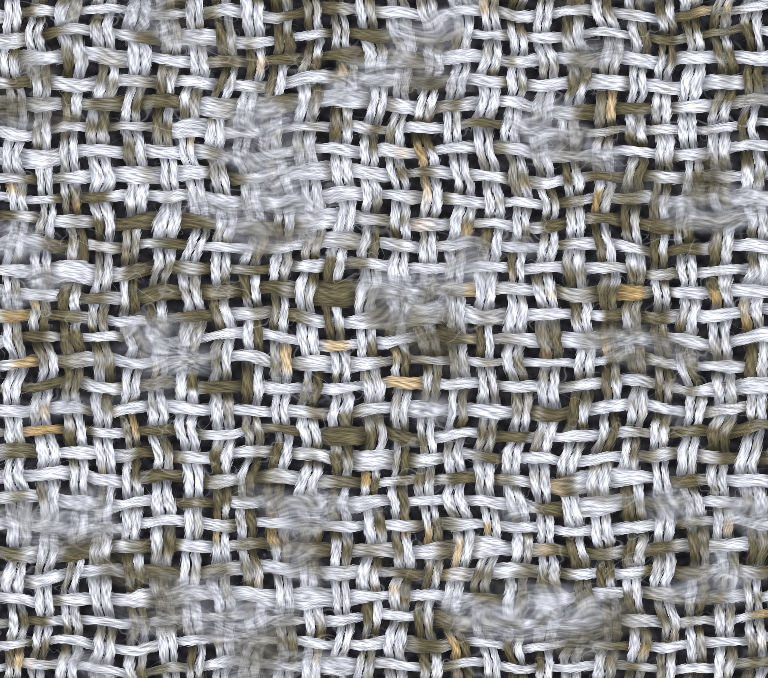
A Shadertoy shader for this texture:

```glsl
const vec2 THREADS = vec2(26.0, 29.0); // warp columns, weft rows
const vec3 PALE = vec3(0.87, 0.88, 0.925);
const vec3 OLIVE = vec3(0.41, 0.385, 0.30);
const vec3 TAN = vec3(0.78, 0.66, 0.46);
const vec3 GAP = vec3(0.13, 0.13, 0.145);
const float PI = 3.14159;

float hash(float n) {
    return fract(sin(n * 91.345) * 4375.85);
}

vec2 gradient(vec2 cell) {
    float a = 2.0 * PI * fract(sin(dot(cell, vec2(127.1, 311.7))) * 4375.85);
    return vec2(cos(a), sin(a));
}

// Gradient noise, roughly -0.7 to 0.7
float noise(vec2 p) {
    vec2 i = floor(p), f = p - i;
    vec2 u = f * f * f * (f * (f * 6.0 - 15.0) + 10.0);
    float a = dot(gradient(i), f);
    float b = dot(gradient(i + vec2(1, 0)), f - vec2(1, 0));
    float c = dot(gradient(i + vec2(0, 1)), f - vec2(0, 1));
    float d = dot(gradient(i + vec2(1, 1)), f - vec2(1, 1));
    return mix(mix(a, b, u.x), mix(c, d, u.x), u.y);
}

vec2 noise2(vec2 p) {
    return vec2(noise(p), noise(p + vec2(37.2, 11.8)));
}

float fbm(vec2 p) {
    float sum = 0.0, gain = 1.0;
    for (int i = 0; i < 3; i++) {
        sum += gain * noise(p);
        p = p * 2.1 + 17.3;
        gain *= 0.55;
    }
    return sum;
}

// Dyed yarn: pale, with olive stretches and a rare tan one
vec3 yarnColour(float along, float id, float stain) {
    float seed = hash(id) * 90.0;
    float n = noise(vec2(along * 0.45, seed)) + 0.5 * noise(vec2(along * 1.3, seed + 40.0));
    vec3 c = mix(PALE, OLIVE, smoothstep(-0.1, 0.4, n + stain + 0.25 * (hash(id + 5.0) - 0.5)));
    return mix(c, TAN, 0.75 * smoothstep(0.36, 0.5, noise(vec2(along * 0.4, seed + 70.0))));
}

// One rounded strand with twisted fibres; alpha is its coverage
vec4 strand(float d, float halfWidth, float along, float id, float height, float stain, float px) {
    float r = clamp(d / halfWidth, -1.0, 1.0);
    float roundness = sqrt(1.0 - 0.8 * r * r);
    float fibre = noise(vec2(d * 11.0 + along * 2.5, along * 1.6 + id * 7.37));
    float fine = noise(vec2(d * 21.0 - along * 3.0, along * 3.1 + id * 3.71));
    float light = mix(0.56, 1.06, smoothstep(-1.0, 0.7, height)) * mix(0.55, 1.0, roundness);
    light *= 1.0 + 0.45 * fibre + 0.35 * fine;
    float edge = halfWidth + 0.07 * fine;
    return vec4(yarnColour(along, id, stain) * light, clamp((edge - abs(d)) / px + 0.5, 0.0, 1.0));
}

// Two parallel strands per column
vec4 warpYarn(vec2 p, float height, float stain, float px) {
    float column = floor(p.x);
    float seed = hash(column + 3.0) * 60.0;
    float x = p.x - column - 0.5 + 0.22 * noise(vec2(p.y * 0.6, seed));
    float side = x < 0.0 ? -1.0 : 1.0;
    float width = 0.165 + 0.06 * noise(vec2(p.y * 0.5, seed + 20.0));
    return strand(x - side * 0.175, width, p.y, column * 2.0 + side * 0.5, height, stain, px);
}

// One uneven strand per row, with thick slubs
vec4 weftYarn(vec2 p, float height, float stain, float px) {
    float row = floor(p.y);
    float seed = hash(row + 50.0) * 60.0;
    float y = p.y - row - 0.5 + 0.28 * noise(vec2(p.x * 0.6, seed));
    float slub = smoothstep(0.1, 0.5, noise(vec2(p.x * 0.22, seed + 30.0)));
    float width = 0.2 + 0.09 * hash(row + 9.0) + 0.18 * slub + 0.06 * noise(vec2(p.x, seed));
    return strand(y, min(width, 0.46), p.x, row + 200.0, height, stain, px);
}

vec3 over(vec3 base, vec4 layer) {
    return mix(base, layer.rgb, layer.a);
}

// Curly stray hair along the zero line of a noise field
float hair(vec2 p, float px) {
    float line = abs(noise(p + 0.6 * noise2(p * 1.7)));
    return (1.0 - smoothstep(0.0, 0.03 + px, line)) * smoothstep(0.0, 0.3, noise(p * 0.5 + 8.0));
}

void mainImage(out vec4 fragColor, in vec2 fragCoord) {
    float px = THREADS.y / iResolution.y;
    vec2 p = fragCoord / iResolution.xy * THREADS;
    vec2 q = p + 0.55 * noise2(p * 0.28) + 0.12 * noise2(p * 1.1 + 5.0);
    float stain = 0.35 * noise(p * 0.16 + 21.0) + 0.2 * noise(p * 0.5);

    // Plain weave: heights alternate at every crossing
    vec2 parity = 1.0 - 2.0 * mod(floor(q), 2.0);
    float warpHeight = parity.x * sin(PI * q.y);
    float weftHeight = 0.12 - parity.y * sin(PI * q.x);
    vec4 warp = warpYarn(q, warpHeight, stain, px);
    vec4 weft = weftYarn(q, weftHeight, stain, px);
    float weftOnTop = clamp((weftHeight - warpHeight) / 0.25 + 0.5, 0.0, 1.0);
    vec3 gap = GAP * (1.0 + 0.8 * noise(p * 3.0));
    vec3 colour = mix(over(over(gap, weft), warp), over(over(gap, warp), weft), weftOnTop);

    // Felted tufts
    vec2 swirl = p + 0.8 * noise2(p * 0.7);
    float tuft = smoothstep(0.08, 0.5, fbm(p * vec2(0.2, 0.27) + 4.7));
    float felt = 0.8 + 0.4 * fbm(swirl * vec2(1.6, 2.6)) + 0.3 * noise(swirl * vec2(3.0, 8.0));
    vec3 feltColour = mix(PALE, OLIVE, smoothstep(0.0, 0.45, noise(p * 0.3 + 13.0))) * felt;
    colour = mix(colour, feltColour, 0.75 * tuft);

    // Loose hairs
    float hairs = hair(p * 0.8, px) + hair(p.yx * 1.3 + 31.0, px);
    colour = mix(colour, PALE * 0.9, 0.35 * min(hairs, 1.0));
    fragColor = vec4(clamp(colour, 0.0, 1.0), 1.0);
}
```
